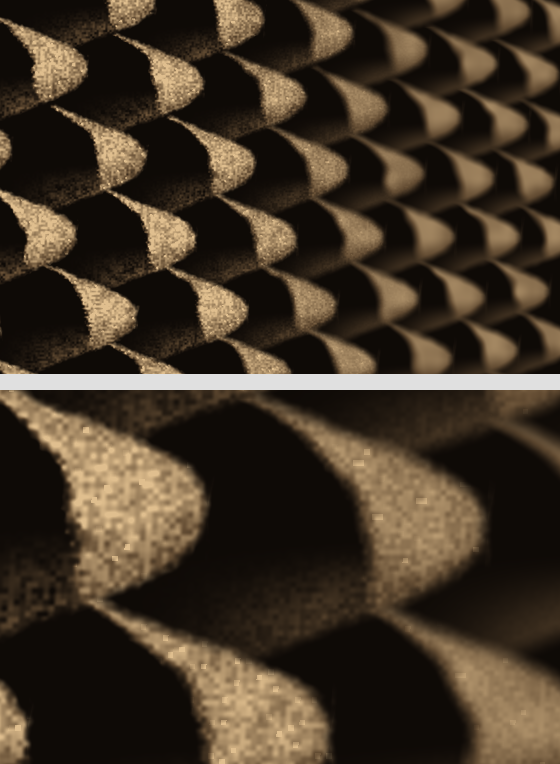
Top: the whole. Bottom: its middle third, enlarged.
Give the GLSL for this pattern, as a WebGL 2 fragment shader.

```glsl
#version 300 es
precision highp float;
// Rows of grainy foam cones receding to the right, side lit, with soft focus far away.

uniform vec2 u_resolution;
out vec4 fragColor;

const vec3 SHADOW = vec3(0.055, 0.038, 0.024);
const vec3 BROWN = vec3(0.39, 0.30, 0.20);
const vec3 SAND = vec3(0.88, 0.75, 0.56);
const int COLUMNS = 14;
const float HORIZON = 0.361;   // height at which rows stay level
const float ROW_PITCH = 0.471; // row spacing in the nearest column
const float RECESSION = 0.0507;

float hash(vec2 p) {
  return fract(sin(dot(p, vec2(127.1, 311.7))) * 43758.5453);
}

float noise(vec2 p) {
  vec2 i = floor(p), f = fract(p);
  f = f * f * (3.0 - 2.0 * f);
  return mix(mix(hash(i), hash(i + vec2(1, 0)), f.x),
             mix(hash(i + vec2(0, 1)), hash(i + vec2(1, 1)), f.x), f.y);
}

// Maps brightness to the shadow, brown and sand colours.
vec3 tone(float light) {
  vec3 low = mix(SHADOW, BROWN, clamp(light / 0.4, 0.0, 1.0));
  return mix(low, SAND, clamp((light - 0.4) / 0.6, 0.0, 1.0));
}

// Half height of a cone at distance u behind its tip.
float profile(float u) {
  return 0.36 * pow(u, 0.42) + 0.25 * u * u * u;
}

// Approximate signed distance to the cone outline, positive inside.
float coneDistance(float u, float v) {
  float w = max(u, 0.002);
  float slope = 0.151 * pow(w, -0.58) + 0.75 * w * w;
  return min((profile(w) - abs(v)) / sqrt(1.0 + slope * slope), u);
}

// Distance behind the tip where the neighbour's shadow begins.
float shadowLine(float v) {
  float c = clamp(v, -0.25, 0.32);
  return 0.31 + 0.2 * c + 0.6 * c * c + 5.0 * c * c * c;
}

// Brightness of a cone: lit cap, dim underside and sandy grain.
float coneLight(float u, float v, vec2 id, float blur, float sharp) {
  vec2 grainPos = vec2(u, v) + id * 7.31;
  float fine = noise(grainPos * 75.0) - 0.5;
  float coarse = noise(grainPos * 24.0) - 0.5;
  float lumps = noise(grainPos * 8.0) - 0.5;
  float side = clamp(v / profile(max(u, 0.02)), -1.0, 1.0);

  float edge = shadowLine(v) + 0.05 * lumps + 0.02 * sharp * fine;
  float lit = smoothstep(-blur, blur, edge - u);
  float cap = mix(0.48, 0.86, smoothstep(-1.0, 0.1, side));
  cap *= 1.0 - 0.15 * smoothstep(0.6, 1.0, side);
  cap *= mix(0.78, 1.0, smoothstep(0.0, 0.14, u));
  cap *= mix(0.74, 1.0, sharp) * (0.94 + 0.12 * hash(id + 3.7));
  cap += sharp * (0.5 * fine + 0.25 * coarse) + 0.14 * lumps;
  cap += sharp * 0.35 * smoothstep(0.9, 1.0, hash(floor(grainPos * 75.0)));

  float under = (1.0 - smoothstep(-0.95, -0.1, side)) * (1.0 - smoothstep(0.35, 0.9, u));
  float body = 0.24 * under * (1.0 + sharp * (1.6 * fine + coarse));
  return max(mix(body, cap, lit), 0.0);
}

void main() {
  vec2 p = gl_FragCoord.xy / u_resolution.y;
  p.x -= 0.045 * (p.y - HORIZON); // columns lean slightly
  float pixel = 1.0 / u_resolution.y;
  vec3 color = SHADOW;

  // Far columns first, so that nearer cones cover them.
  for (int i = COLUMNS - 1; i >= 0; i--) {
    float column = float(i);
    float nearness = 1.0 / (1.0 + RECESSION * column);
    float pitch = ROW_PITCH * nearness;
    float tipX = 3.85 - 3.824 * nearness;
    float stagger = 0.5 * (1.0 - mod(column, 2.0));

    // Cell of the nearest cone in this column.
    float rows = (p.y - HORIZON) / pitch + stagger;
    float row = floor(rows + 0.5);
    vec2 id = vec2(column, row);
    vec2 jitter = vec2(hash(id), hash(id + 19.3)) - 0.5;
    float u = (tipX - p.x) / pitch + 0.05 * jitter.x;
    float v = rows - row + 0.03 * jitter.y;

    // Focus is on the near columns.
    float sharp = 1.0 - smoothstep(2.5, 9.0, column);
    float blur = mix(0.05, 0.014, sharp) + pixel / pitch;
    float rough = 0.012 * (noise(vec2(u, v) * 16.0 + id * 5.0) - 0.5);
    rough += 0.012 * sharp * (noise(vec2(u, v) * 60.0 + id) - 0.5);
    float cover = smoothstep(-0.5 * blur, blur, coneDistance(u, v) + rough);
    color = mix(color, tone(coneLight(u, v, id, blur, sharp)), cover);
  }
  fragColor = vec4(color, 1.0);
}
```
